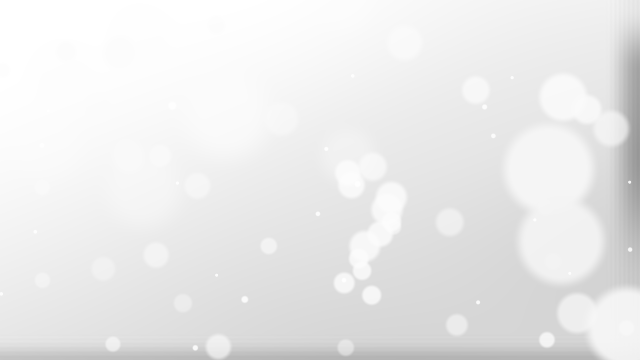
This background is drawn by a WebGL 1 fragment shader. Its source:

```glsl
precision highp float;
uniform vec2 u_resolution;

float hash(float n) {
    return fract(sin(n * 127.1) * 437.585);
}

// Evenly spread, irregular positions in the unit square
vec2 scatter(float n) {
    return fract(n * vec2(0.7549, 0.5698) + 0.12 * vec2(hash(n), hash(n + 40.0)));
}

// Soft-edged disc coverage; blur is a fraction of the radius
float disc(vec2 p, vec2 center, float radius, float blur) {
    return 1.0 - smoothstep(radius * (1.0 - blur), radius * (1.0 + blur), length(p - center));
}

float backdrop(vec2 uv) {
    float fall = uv.x * 0.45 + (1.0 - uv.y) * 0.6;
    float shade = mix(1.0, 0.83, smoothstep(0.1, 0.95, fall));
    shade += 0.008 * sin(uv.x * 9.0 + 2.0 * sin(uv.y * 5.0)) * uv.x;

    // Darkened right and lower borders with faint streaks
    float right = smoothstep(0.945, 1.0, uv.x);
    float middle = smoothstep(0.2, 0.6, uv.y) * (1.0 - smoothstep(0.8, 0.98, uv.y));
    float lower = 1.0 - smoothstep(0.0, 0.075, uv.y);
    shade -= right * (0.04 + 0.23 * middle) + 0.13 * lower * lower;
    shade += 0.008 * sin(uv.x * 900.0) * smoothstep(0.94, 0.96, uv.x);
    shade += 0.006 * sin(uv.y * 520.0) * smoothstep(0.0, 0.02, lower);
    return shade;
}

void main() {
    vec2 uv = gl_FragCoord.xy / u_resolution;
    float aspect = u_resolution.x / u_resolution.y;
    vec2 p = vec2(uv.x * aspect, uv.y);
    float shade = backdrop(uv);

    // Wide hazy glows, toward the bright upper left
    for (int i = 0; i < 7; i++) {
        float n = float(i);
        vec2 center = scatter(n + 3.0) * vec2(0.66 * aspect, 0.6) + vec2(0.0, 0.42);
        float glow = disc(p, center, 0.07 + 0.05 * hash(n + 9.0), 0.45);
        shade = mix(shade, 0.99, glow * (0.3 + 0.4 * hash(n + 5.0)));
    }

    // Medium discs
    for (int i = 0; i < 30; i++) {
        float n = float(i) + 11.0;
        vec2 spot = scatter(n);
        vec2 center = vec2(pow(spot.x, 1.25) * aspect, spot.y);
        float radius = 0.02 + 0.035 * hash(n + 2.0) * hash(n + 7.0);
        float strength = mix(0.3, 0.85, hash(n + 21.0) * 0.5 + spot.x * 0.5);
        shade = mix(shade, 0.985, disc(p, center, radius, 0.22) * strength);
    }

    // Overlapping cluster right of the center
    for (int i = 0; i < 11; i++) {
        float n = float(i);
        vec2 center = vec2(1.03 + 0.1 * (hash(n + 61.0) - 0.5), 0.18 + 0.034 * n);
        center.x += 0.025 * sin(n * 0.6 - 2.0);
        float radius = 0.025 + 0.022 * hash(n + 71.0);
        shade = mix(shade, 0.99, disc(p, center, radius, 0.2) * 0.8);
    }

    // Column of large discs near the right side
    for (int i = 0; i < 4; i++) {
        float n = float(i);
        vec2 center = vec2(0.88 * aspect - 0.04 * sin(n * 1.5), 0.73 - 0.2 * n);
        float radius = 0.065 + 0.065 * sin(n * 1.1);
        shade = mix(shade, 0.98 - 0.012 * n, disc(p, center, radius, 0.17) * 0.92);
    }
    shade = mix(shade, 0.97, disc(p, vec2(0.98 * aspect, 0.09), 0.11, 0.17) * 0.9);

    // Small crisp sparks
    for (int i = 0; i < 22; i++) {
        float n = float(i) + 90.0;
        vec2 center = scatter(n) * vec2(aspect, 0.8);
        float radius = 0.004 + 0.013 * hash(n + 4.0) * hash(n + 8.0);
        shade = mix(shade, 1.0, disc(p, center, radius, 0.35) * 0.85);
    }

    gl_FragColor = vec4(vec3(shade), 1.0);
}
```
